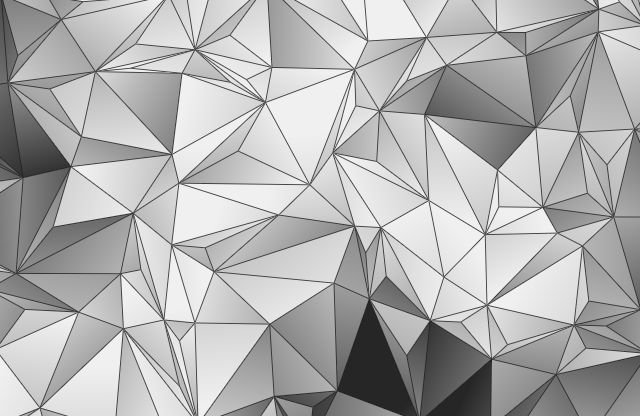
Give the GLSL for this background, as a Shadertoy shader.

```glsl
// Low-poly sheet of grey facets with thin dark seams.
// A jittered lattice is cut into triangles, some are split again around an
// inner point, and each facet gets a flat tone plus a soft linear gradient.

const float SCALE = 6.3; // lattice cells per canvas height

vec2 hash2(vec2 p) {
    vec3 q = fract(vec3(p.xyx) * vec3(0.1031, 0.103, 0.0973));
    q += dot(q, q.yzx + 33.33);
    return fract((q.xx + q.yz) * q.zy);
}

vec2 latticePoint(vec2 cell) {
    return cell + 0.5 + 0.92 * (hash2(cell + 71.0) - 0.5);
}

float cross2(vec2 a, vec2 b) { return a.x * b.y - a.y * b.x; }

float area(vec2 a, vec2 b, vec2 c) { return cross2(b - a, c - a); }

// Signed distance to an edge, positive on its left
float edgeSide(vec2 p, vec2 a, vec2 b) {
    return cross2(b - a, p - a) / max(length(b - a), 1e-4);
}

// Distance to the nearest edge, positive inside a counter-clockwise triangle
float inset(vec2 p, vec2 a, vec2 b, vec2 c) {
    return min(edgeSide(p, a, b), min(edgeSide(p, b, c), edgeSide(p, c, a)));
}

float blob(vec2 p, vec2 centre, vec2 radius) {
    vec2 d = (p - centre) / radius;
    return exp(-dot(d, d));
}

// Broad shadows over the sheet, in canvas heights
float shadow(vec2 p) {
    float aspect = iResolution.x / iResolution.y;
    float s = 0.68 * blob(p, vec2(0.0, 0.76), vec2(0.13, 0.26));
    s += 0.34 * blob(p, vec2(0.1, 0.37), vec2(0.18, 0.13));
    s += 0.68 * blob(p, vec2(0.86, 0.04), vec2(0.25, 0.15));
    s += 0.38 * blob(p, vec2(0.84, 0.28), vec2(0.11, 0.12));
    s += 0.30 * blob(p, vec2(1.22, 0.76), vec2(0.22, 0.13));
    s += 0.34 * blob(p, vec2(aspect, 0.4), vec2(0.17, 0.36));
    s += 0.32 * blob(p, vec2(1.28, 0.03), vec2(0.22, 0.12));
    return s + 0.03 * sin(p.x * 7.0 + 2.0 * sin(p.y * 5.0));
}

void mainImage(out vec4 fragColor, in vec2 fragCoord) {
    float pixel = 1.0 / iResolution.y;
    mat2 turn = mat2(cos(0.4), sin(0.4), -sin(0.4), cos(0.4));
    vec2 p = turn * (fragCoord * pixel) * SCALE;
    vec2 A = p, B = p, C = p;
    float seam = 0.0;

    // Find the facet among the four quads that can reach this point
    for (int j = -1; j <= 0; j++)
    for (int i = -1; i <= 0; i++) {
        vec2 cell = floor(p) + vec2(i, j);
        vec2 a = latticePoint(cell);
        vec2 b = latticePoint(cell + vec2(1, 0));
        vec2 c = latticePoint(cell + vec2(1, 1));
        vec2 d = latticePoint(cell + vec2(0, 1));
        // Cut along the diagonal that leaves the larger smallest half
        if (min(area(a, b, c), area(a, c, d)) < min(area(a, b, d), area(b, c, d))) {
            vec2 first = a;
            a = b; b = c; c = d; d = first;
        }
        float one = inset(p, a, b, c);
        float two = inset(p, a, c, d);
        if (one > seam) { seam = one; A = a; B = b; C = c; }
        if (two > seam) { seam = two; A = a; B = c; C = d; }
    }

    // Split some facets in three around an off-centre point
    vec2 pick = hash2(floor((A + B + C) * 40.0));
    if (pick.x < 0.3) {
        vec3 weight = vec3(0.15 + pick.y, 0.35, 0.2 + 2.0 * pick.x);
        vec2 m = (A * weight.x + B * weight.y + C * weight.z) / dot(weight, vec3(1.0));
        vec2 a = A, b = B, c = C;
        seam = 0.0;
        for (int k = 0; k < 3; k++) {
            float side = inset(p, a, b, m);
            if (side > seam) { seam = side; A = a; B = b; C = m; }
            vec2 first = a;
            a = b; b = c; c = first;
        }
    }

    // Facet tone and gradient
    vec2 centre = (A + B + C) / 3.0;
    vec2 rnd = hash2(floor(centre * 90.0) + 17.0);
    float dark = shadow(centre * turn / SCALE);
    float tone = 0.94 - 0.27 * rnd.x * rnd.x - dark * (0.65 + 0.6 * rnd.y);
    float angle = 6.2832 * rnd.y;
    float slope = 0.06 + 0.16 * rnd.x + 0.12 * clamp(dark, 0.0, 1.0);
    tone += slope * dot(p - centre, vec2(cos(angle), sin(angle)));
    tone = clamp(tone, 0.15, 0.94);

    // Thin seams
    float line = clamp((0.0011 - seam / SCALE) / pixel + 0.5, 0.0, 1.0);
    tone = mix(tone, 0.13, 0.85 * line);
    fragColor = vec4(vec3(tone), 1.0);
}
```
